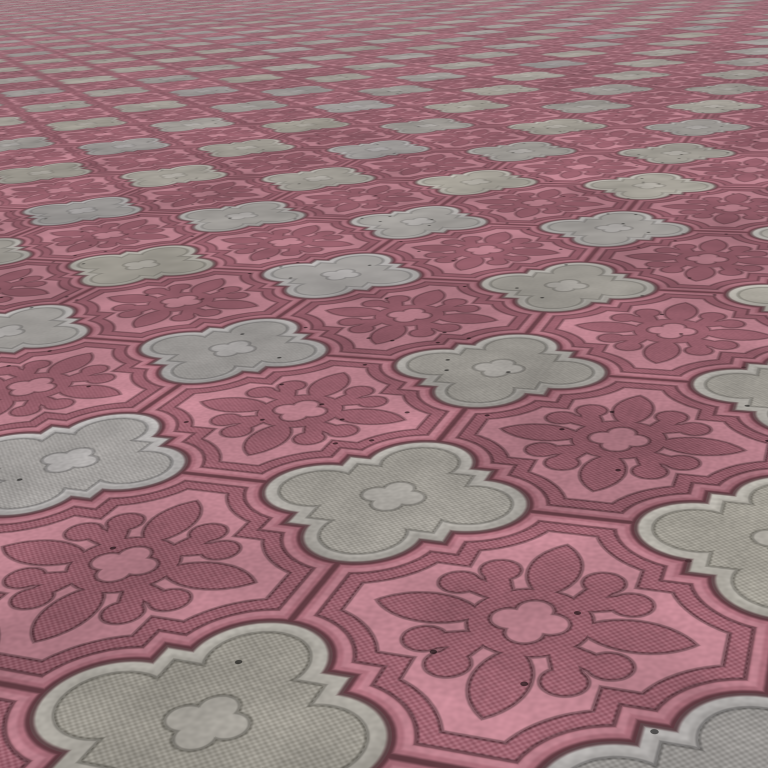
A WebGL 1 fragment shader for this texture:

```glsl
precision highp float;
// Paving in perspective: large pink tiles with an embossed flower, and grey
// barbed quatrefoils set where four pink tiles meet. Each sample is projected
// onto the ground plane, shaded with distance functions, and averaged.
uniform vec2 u_resolution;

#define JOINT_WIDTH 0.013
#define GROOVE_WIDTH 0.007
#define RIM 0.046
#define BORDER 0.092
#define MESH_FREQ 400.0
#define TILE_VARIATION 0.09
#define STAIN 0.13
#define HAZE 0.30

// Projective axes of the ground: across, away, and the nearest grey tile.
const vec3 AXIS_U = vec3(0.569, -0.1215, -0.141);
const vec3 AXIS_V = vec3(0.4382, 0.4297, 0.3824);
const vec3 ORIGIN = vec3(0.2695, 0.0599, 1.0);

const vec3 PINK_PANEL = vec3(0.70, 0.49, 0.53);
const vec3 PINK_RIM = vec3(0.61, 0.40, 0.44);
const vec3 PINK_MESH = vec3(0.56, 0.36, 0.40);
const vec3 GREY_RIM = vec3(0.66, 0.645, 0.63);
const vec3 GREY_MESH = vec3(0.61, 0.595, 0.575);
const vec3 JOINT = vec3(0.30, 0.18, 0.20);
const vec3 HAZE_COLOR = vec3(0.66, 0.56, 0.58);

float hash(vec2 p) { return fract(sin(dot(p, vec2(127.1, 311.7))) * 43758.5); }

vec2 gradient(vec2 p) {
  float angle = 6.2832 * hash(p);
  return vec2(cos(angle), sin(angle));
}

float noise(vec2 p) {
  vec2 i = floor(p), f = p - i, s = f * f * (3.0 - 2.0 * f), e = vec2(1.0, 0.0);
  return mix(mix(dot(gradient(i), f), dot(gradient(i + e), f - e), s.x),
             mix(dot(gradient(i + e.yx), f - e.yx), dot(gradient(i + 1.0), f - 1.0), s.x), s.y);
}

vec2 toGround(vec2 screen) {
  vec3 s = vec3(screen, 1.0);
  return vec2(dot(cross(AXIS_V, ORIGIN), s), dot(cross(ORIGIN, AXIS_U), s))
       / dot(cross(AXIS_U, AXIS_V), s);
}

// Mirror into one eighth of the tile.
vec2 foldEighth(vec2 p) { p = abs(p); return p.x > p.y ? p : p.yx; }

// Square with a round lobe on each side.
float quatrefoil(vec2 p, float halfSide, float lobeAt, float lobeRadius) {
  vec2 a = foldEighth(p);
  return min(a.x - halfSide, length(a - vec2(lobeAt, 0.0)) - lobeRadius);
}

// Pointed petals on the axes, curled ones beside the diagonals.
float flower(vec2 p) {
  vec2 a = foldEighth(p);
  float petal = length(vec2(a.x - 0.225, a.y + 0.10)) - 0.16;
  float curl = length(a - vec2(0.195, 0.12)) - 0.048;
  vec2 stemStart = vec2(0.09, 0.09), stem = vec2(0.10, 0.04);
  float t = clamp(dot(a - stemStart, stem) / dot(stem, stem), 0.0, 1.0);
  float stalk = length(a - stemStart - stem * t) - 0.03;
  return min(min(petal, curl), min(stalk, length(a) - 0.135));
}

float inside(float d, float aa) { return 1.0 - smoothstep(-aa, aa, d); }

float line(float d, float width, float aa) {
  return (1.0 - smoothstep(0.3 * width, width + aa, abs(d))) * width / (width + aa);
}

vec3 paving(vec2 ground, float footprint) {
  float aa = 0.3 * footprint;
  vec2 grey = fract(ground + 0.5) - 0.5, pink = fract(ground) - 0.5;
  float greyDist = quatrefoil(grey, 0.215, 0.21, 0.155);
  float pinkDist = min(greyDist, 0.5 - max(abs(pink.x), abs(pink.y)));
  float isGrey = inside(greyDist, aa);
  float button = quatrefoil(mix(pink, grey, step(greyDist, 0.0)), 0.043, 0.045, 0.042);

  // Pink tile: rim, meshed border, smooth panel, meshed flower.
  float flowerDist = flower(pink);
  float mesh = inside(RIM - pinkDist, aa) * inside(pinkDist - BORDER, aa);
  mesh = max(mesh, inside(flowerDist, aa) * inside(-button, aa));
  vec3 pinkColor = mix(PINK_RIM, PINK_PANEL, inside(BORDER - pinkDist, aa));
  pinkColor = mix(pinkColor, PINK_MESH, mesh);
  float pinkGroove = max(line(pinkDist - BORDER, GROOVE_WIDTH, aa), line(flowerDist, GROOVE_WIDTH, aa)
                     * inside(0.13 - length(pink), aa));
  pinkGroove = max(pinkGroove, line(pinkDist - RIM, GROOVE_WIDTH, aa));
  float pinkLight = line(pinkDist - RIM + 0.015, 0.012, aa);

  // Grey tile: smooth rim and button around a meshed field.
  float field = inside(greyDist + RIM, aa) * inside(-button, aa);
  vec3 greyColor = mix(GREY_RIM, GREY_MESH, field);
  float greyGroove = line(greyDist + RIM, GROOVE_WIDTH, aa);
  float facing = dot(grey, vec2(-0.5, 0.85)) / (length(grey) + 0.01);
  float greyLight = line(greyDist + 0.018, 0.018, aa) * facing;

  vec3 color = mix(pinkColor, greyColor, isGrey);
  float groove = max(mix(pinkGroove, greyGroove, isGrey), line(button, GROOVE_WIDTH, aa));
  color *= 1.0 - mix(0.36, 0.27, isGrey) * groove;
  color += 0.07 * mix(pinkLight, greyLight, isGrey);
  float weave = sin(ground.x * MESH_FREQ) * sin(ground.y * MESH_FREQ);
  color += 0.055 * weave * mix(mesh, field, isGrey) * (1.0 - smoothstep(0.004, 0.014, footprint));

  // Tile tones, blotches and grit.
  vec2 id = mix(floor(ground) + 37.0, floor(ground + 0.5), step(greyDist, 0.0));
  color *= 1.0 + TILE_VARIATION * (hash(id) - 0.5);
  color += isGrey * vec3(0.02, 0.015, -0.02) * (hash(id + 5.0) - 0.4);
  color *= 1.0 + STAIN * (noise(ground * 3.0) + 0.5 * noise(ground * 11.0));
  color *= 1.0 + 0.08 * noise(ground * 70.0) * (1.0 - smoothstep(0.005, 0.02, footprint));
  vec2 cell = floor(ground * 8.0);
  vec2 spot = 0.2 + 0.6 * vec2(hash(cell + 3.0), hash(cell + 9.0));
  float speck = inside(length(fract(ground * 8.0) - spot) - 0.06, 8.0 * aa);
  color *= 1.0 - 0.55 * speck * step(0.88, hash(cell));
  return mix(color, JOINT, 0.85 * line(min(abs(greyDist), abs(pinkDist)), JOINT_WIDTH, aa));
}

void main() {
  vec2 pixel = 1.0 / u_resolution, screen = gl_FragCoord.xy * pixel;
  vec2 center = toGround(screen);
  float footprint = length(toGround(screen + vec2(0.0, 0.5 * pixel.y)) - center) * 2.0;
  vec3 sum = vec3(0.0);
  for (int i = 0; i < 2; i++)
    for (int j = 0; j < 4; j++) {
      vec2 jitter = vec2(float(i) * 0.5 - 0.25, float(j) * 0.25 - 0.375);
      sum += paving(toGround(screen + jitter * pixel), footprint);
    }
  float depth = 1.0 + AXIS_U.z * center.x + AXIS_V.z * center.y;
  float haze = max(HAZE * smoothstep(2.0, 12.0, depth), 0.8 * smoothstep(0.4, 1.2, footprint));
  gl_FragColor = vec4(mix(sum / 8.0, HAZE_COLOR, haze), 1.0);
}
```
